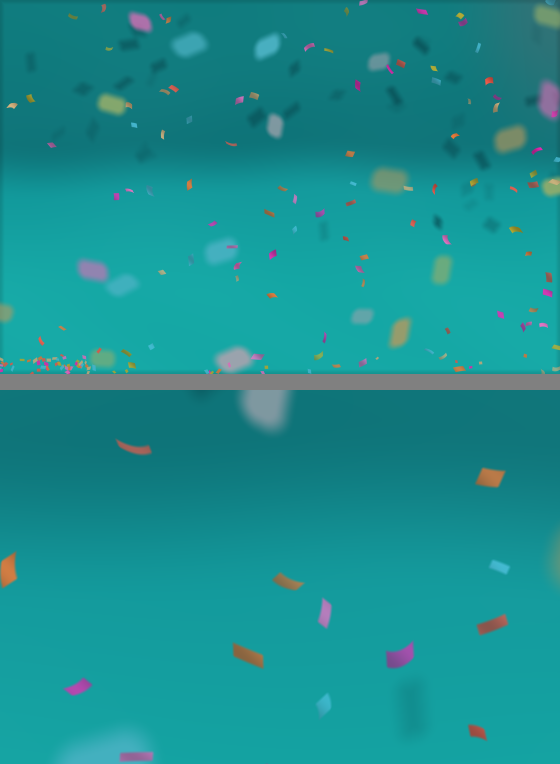
Top: the whole. Bottom: its middle third, enlarged.
This background is drawn by a Shadertoy shader. Its source:

```glsl
// Confetti drifting through a teal haze: a banded vertical gradient carries
// dark soft specks, large out-of-focus pieces and small crisp paper flakes.
// Every piece is a warped rounded box placed by a hash of its loop index.

vec4 hash4(float n) {
    return fract(sin(n * vec4(12.99, 78.23, 39.43, 57.61) + vec4(1.3, 4.1, 2.7, 5.9)) * 4375.85);
}

// Coverage of a rotated, sheared and bent rounded box with a soft rim.
float piece(vec2 q, vec2 size, float angle, vec2 warp, float corner, float blur) {
    float c = cos(angle), s = sin(angle);
    q = mat2(c, -s, s, c) * q;
    q.x += warp.x * q.y;
    q.y += warp.y * q.x * q.x / size.x;
    vec2 d = abs(q) - size + corner;
    float dist = length(max(d, 0.0)) + min(max(d.x, d.y), 0.0) - corner;
    return 1.0 - smoothstep(-blur, blur, dist);
}

vec3 paperColor(float pick) {
    vec3 dyes[7] = vec3[7](
        vec3(0.90, 0.13, 0.66), vec3(0.86, 0.44, 0.20), vec3(0.70, 0.64, 0.17),
        vec3(0.78, 0.65, 0.46), vec3(0.85, 0.42, 0.72), vec3(0.88, 0.33, 0.27),
        vec3(0.28, 0.70, 0.80));
    return dyes[int(pick * 6.99)];
}

vec3 blurredColor(float pick) {
    vec3 dyes[5] = vec3[5](
        vec3(0.58, 0.68, 0.42), vec3(0.64, 0.64, 0.68), vec3(0.87, 0.43, 0.72),
        vec3(0.74, 0.60, 0.36), vec3(0.30, 0.70, 0.77));
    return dyes[int(pick * 4.99)];
}

vec3 backdrop(vec2 p, float aspect) {
    float wave = 0.008 * sin(p.x * 5.0 + 1.0) + 0.005 * sin(p.x * 13.0);
    vec3 upper = mix(vec3(0.06, 0.455, 0.475), vec3(0.065, 0.49, 0.50), smoothstep(0.55, 0.95, p.y));
    vec3 lower = mix(vec3(0.085, 0.66, 0.65), vec3(0.075, 0.60, 0.61), smoothstep(0.2, 0.55, p.y));
    vec3 col = mix(lower, upper, smoothstep(0.47, 0.63, p.y + wave));

    // Faint mottling, grey corner and dim outer rim
    col += 0.006 * sin(p.x * 7.0 + 2.0 * sin(p.y * 5.0)) * sin(p.y * 9.0 + p.x * 3.0);
    float corner = smoothstep(0.5, 0.0, length((p - vec2(aspect, 1.0)) * vec2(1.5, 1.0)));
    col = mix(col, vec3(0.24, 0.43, 0.45), 0.75 * corner);
    vec2 rim = min(p, vec2(aspect, 1.0) - p);
    return col * mix(0.88, 1.0, smoothstep(0.0, 0.015, min(rim.x, rim.y)));
}

void mainImage(out vec4 fragColor, in vec2 fragCoord) {
    vec2 p = fragCoord / iResolution.y;
    float aspect = iResolution.x / iResolution.y;
    float edge = max(0.0018, 0.7 / iResolution.y);
    vec3 col = backdrop(p, aspect);

    // Dark specks, mostly high and to the right
    for (int i = 0; i < 34; i++) {
        vec4 a = hash4(float(i) + 11.0), b = hash4(float(i) + 71.0);
        vec2 center = vec2(aspect * pow(a.x, 0.7), mix(0.33, 0.98, a.y));
        vec2 size = vec2(0.013 + 0.012 * a.z, 0.009 + 0.007 * a.w);
        float cover = piece(p - center, size, 3.0 * b.x, vec2(b.y - 0.5, 0.0), 0.008, 0.012);
        col = mix(col, vec3(0.02, 0.25, 0.28), cover * mix(0.12, 0.65, b.z * b.z));
    }

    // Large pieces out of focus, evenly strewn by a low-discrepancy sequence
    for (int i = 0; i < 20; i++) {
        float n = float(i);
        vec4 a = hash4(n + 131.0), b = hash4(n + 211.0);
        vec2 center = fract(vec2(0.7549, 0.5698) * n + 0.16 * a.xy + 0.05);
        center.y = pow(center.y, 1.2);
        vec2 size = mix(vec2(0.022, 0.017), vec2(0.048, 0.034), a.z * vec2(1.0, 0.5 + 0.5 * a.w));
        float angle = b.x > 0.8 ? 1.4 : b.x - 0.3;
        float cover = piece(p - center * vec2(aspect, 1.0), size, angle,
            vec2(b.y - 0.5, 0.0), size.y * 0.85, mix(0.008, 0.016, a.z));
        col = mix(col, blurredColor(fract(n * 0.618 + 0.1 * b.z)), cover * mix(0.5, 0.95, b.w));
    }

    // Crisp flakes over the whole field, denser towards the right
    for (int i = 0; i < 100; i++) {
        float n = float(i);
        vec4 a = hash4(n + 307.0), b = hash4(n + 503.0);
        vec2 center = vec2(aspect * pow(a.x, 0.75), a.y);
        vec2 size = vec2(0.007 + 0.008 * a.z, 0.003 + 0.005 * a.w);
        float angle = b.x > 0.65 ? 1.2 + b.y : 1.2 * (b.y - 0.5);
        float cover = piece(p - center, size, angle, vec2(1.4, 0.7) * (b.zw - 0.5), 0.0015, edge);
        float shade = 0.92 + 0.16 * sin(90.0 * (p.x + p.y) + n);
        col = mix(col, paperColor(fract(n * 0.618)) * shade, cover * mix(0.6, 1.0, b.w));
    }

    // Tiny scraps settled along the bottom, half of them heaped at the left
    for (int i = 0; i < 64; i++) {
        float n = float(i);
        vec4 a = hash4(n + 701.0), b = hash4(n + 907.0);
        vec2 heap = vec2(0.18 + 0.09 * (a.x + a.z - 1.0), 0.015 + 0.055 * a.y * b.w);
        vec2 strewn = vec2(aspect * a.x * a.x, 0.05 * a.y * a.y);
        vec2 center = i % 2 == 0 ? heap : strewn;
        vec2 size = vec2(0.0035 + 0.004 * a.w, 0.0025 + 0.002 * b.x);
        float cover = piece(p - center, size, 6.3 * b.y, vec2(b.z - 0.5, 0.0), 0.001, edge);
        col = mix(col, paperColor(fract(n * 0.618 + 0.2)), 0.85 * cover);
    }

    fragColor = vec4(col, 1.0);
}
```
